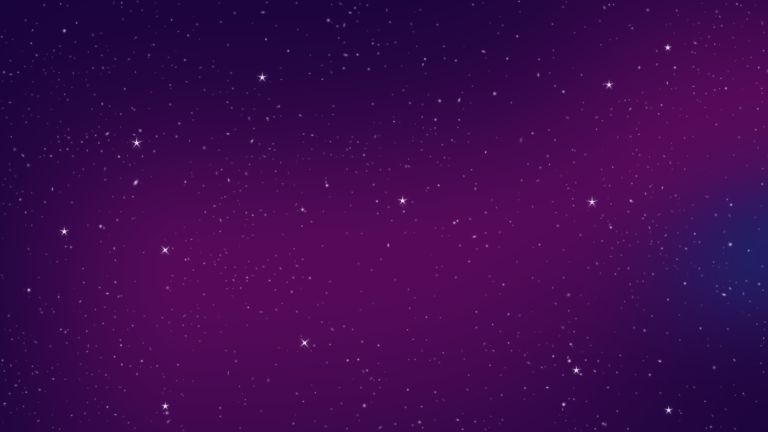
Give the GLSL for this background, as a Shadertoy shader.

```glsl
const float TAU = 6.2831853;

float hash(vec2 p) {
    return fract(sin(dot(p, vec2(127.1, 311.7))) * 43758.5453);
}

float valueNoise(vec2 p) {
    vec2 cell = floor(p), f = fract(p);
    f = f * f * (3.0 - 2.0 * f);
    float low = mix(hash(cell), hash(cell + vec2(1.0, 0.0)), f.x);
    float high = mix(hash(cell + vec2(0.0, 1.0)), hash(cell + 1.0), f.x);
    return mix(low, high, f.y);
}

mat2 rotation(float angle) {
    float c = cos(angle), s = sin(angle);
    return mat2(c, -s, s, c);
}

// Bell curve, widened to the pixel size while keeping its total light
float softDot(vec2 offset, vec2 radius, float pixel) {
    vec2 width = sqrt(radius * radius + 0.3 * pixel * pixel);
    vec2 q = offset / width;
    return exp(-dot(q, q)) * radius.x * radius.y / (width.x * width.y);
}

// Offset from the random star placed in the current grid cell
vec2 starOffset(vec2 p, vec2 cell, float rows, float margin) {
    vec2 jitter = vec2(hash(cell + 3.7), hash(cell + 9.2));
    return p - (cell + mix(vec2(margin), vec2(1.0 - margin), jitter)) / rows;
}

// Scattered points, some stretched into short tilted dashes
float starLayer(vec2 p, float rows, float seed, float density, float radius, float pixel) {
    vec2 cell = floor(p * rows);
    vec2 id = cell + seed;
    vec2 offset = p - (cell + mix(vec2(0.18), vec2(0.82),
        vec2(hash(id + 3.7), hash(id + 9.2)))) / rows;
    float present = step(hash(id), density);
    float stretch = 1.0 + 0.8 * step(0.85, hash(id + 5.1));
    float size = radius * mix(0.7, 1.25, hash(id + 1.3));
    float light = mix(0.3, 1.0, pow(hash(id + 7.9), 2.0));
    offset = rotation(hash(id + 2.4) * TAU) * offset;
    return present * light * softDot(offset, size * vec2(stretch, 1.0), pixel);
}

// Bright star with four or five tapering rays
float sparkle(vec2 offset, float rays, float angle, float size, float pixel) {
    float sector = TAU / rays;
    float r = length(offset);
    float a = atan(offset.y, offset.x) - angle;
    a = mod(a + 0.5 * sector, sector) - 0.5 * sector;
    vec2 q = r * vec2(cos(a), sin(a));
    float thickness = 0.0013;
    float width = sqrt(thickness * thickness + 0.2 * pixel * pixel);
    float ray = exp(-q.y * q.y / (width * width)) * thickness / width;
    ray *= 1.0 - smoothstep(0.0, size, q.x);
    float core = softDot(offset, vec2(0.0028), pixel);
    float halo = 0.14 * exp(-r * r / (0.3 * size * size));
    return ray + core + halo;
}

float sparkleLayer(vec2 p, float rows, float density, float pixel) {
    vec2 cell = floor(p * rows);
    vec2 offset = starOffset(p, cell, rows, 0.12);
    float crossed = step(0.7, hash(cell + 6.3));
    float rays = mix(5.0, 4.0, crossed);
    float angle = mix(TAU * 0.25, TAU * 0.11, crossed);
    float size = mix(0.012, 0.019, hash(cell + 8.8));
    return step(hash(cell + 4.6), density) * sparkle(offset, rays, angle, size, pixel);
}

float glow(vec2 p, vec2 center, vec2 radius) {
    vec2 q = (p - center) / radius;
    return exp(-dot(q, q));
}

// Rising magenta band over navy, with a blue cloud at the right
vec3 nebula(vec2 p) {
    float ridge = 0.37 + 0.045 * p.x * p.x * p.x;
    float d = p.y - ridge;
    float spread = mix(0.55, 0.36, smoothstep(-0.1, 0.1, d));
    float band = exp(-d * d / (spread * spread)) * smoothstep(-0.2, 0.45, p.x);
    band += 0.32 * glow(p, vec2(1.58, 0.88), vec2(0.32, 0.3));
    band *= 1.0 - 0.75 * glow(p, vec2(1.8, 0.05), vec2(0.45, 0.4));
    vec3 color = mix(vec3(0.10, 0.015, 0.24), vec3(0.335, 0.04, 0.35), min(band, 1.0));
    float blue = glow(rotation(0.35) * (p - vec2(1.79, 0.42)), vec2(0.0), vec2(0.24, 0.17));
    return mix(color, vec3(0.12, 0.13, 0.41), 0.9 * blue);
}

void mainImage(out vec4 fragColor, in vec2 fragCoord) {
    vec2 p = fragCoord / iResolution.y;
    float pixel = 1.0 / iResolution.y;

    // Noise gathers the finest stars into loose clusters
    float cluster = smoothstep(0.35, 0.9, valueNoise(p * 6.0 + 17.0));
    float stars = 0.75 * starLayer(p, 62.0, 11.0, 0.08 + 0.25 * cluster, 0.0014, pixel);
    stars += 0.9 * starLayer(p, 27.0, 43.0, 0.32, 0.0019, pixel);
    stars += starLayer(p, 11.0, 71.0, 0.25, 0.0027, pixel);
    stars += 0.85 * sparkleLayer(p, 4.0, 0.45, pixel);

    vec3 color = mix(nebula(p), vec3(0.91, 0.84, 0.95), min(stars, 1.0));
    fragColor = vec4(color, 1.0);
}
```
